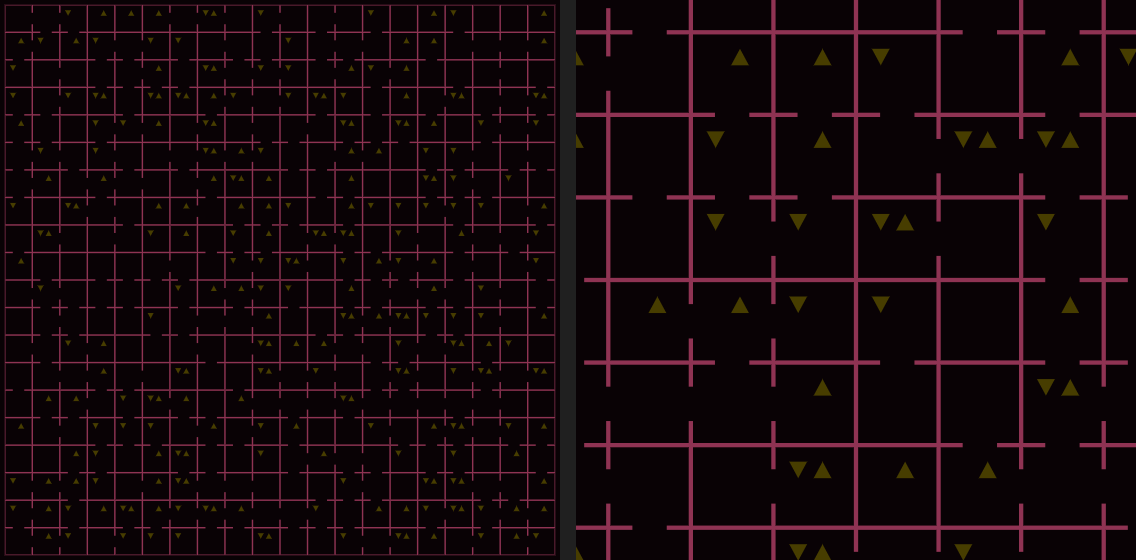
Left, the full canvas; right, a detail of the centre.
This pattern is drawn by a Shadertoy shader. Its source:

```glsl
// A square grid of rooms: thin walls, randomly opened by centred doorways,
// with small up and down triangles scattered in the rooms by a cell hash.
// Walls and triangles are distance functions measured in units of one room.

const float ROOMS = 20.0;          // rooms across and down
const float MARGIN = 0.0085;       // canvas edge to outer wall
const float WALL_HALF = 0.026;     // half the wall width, in rooms
const float DOOR_HALF = 0.208;     // half the doorway width, in rooms
const float DOOR_CHANCE = 0.41;
const float MARK_CHANCE = 0.34;
const vec2 MARK_HALF = vec2(0.108, 0.100);
const vec2 DOWN_POS = vec2(0.30, 0.70);
const vec2 UP_POS = vec2(0.595, 0.70);

const vec3 FLOOR_COLOR = vec3(0.035, 0.008, 0.018);
const vec3 WALL_COLOR = vec3(0.56, 0.20, 0.325);
const vec3 MARK_COLOR = vec3(0.28, 0.24, 0.0);

float hash(vec2 cell, float seed) {
    vec3 p = fract(vec3(cell, seed) * vec3(0.1031, 0.1030, 0.0973) + 0.137);
    p += dot(p, p.yzx + 33.33);
    return fract((p.x + p.y) * p.z);
}

// Coverage of a shape from its signed distance and the pixel size.
float fill(float dist, float pixel) {
    return clamp(0.5 - dist / pixel, 0.0, 1.0);
}

// Walls across the x axis of g; inner ones may have a doorway.
float wall(vec2 g, float seed, float pixel) {
    float line = floor(g.x + 0.5);
    float inner = step(0.5, line) * step(line, ROOMS - 0.5);
    float open = inner * step(hash(vec2(line, floor(g.y)), seed), DOOR_CHANCE);
    float door = fill(abs(fract(g.y) - 0.5) - DOOR_HALF, pixel);
    return fill(abs(g.x - line) - WALL_HALF, pixel) * (1.0 - open * door);
}

// Upright isosceles triangle centred on the origin.
float triangle(vec2 p) {
    vec2 normal = normalize(vec2(2.0 * MARK_HALF.y, MARK_HALF.x));
    float side = dot(vec2(abs(p.x), p.y - MARK_HALF.y), normal);
    return max(side, -p.y - MARK_HALF.y);
}

void mainImage(out vec4 fragColor, in vec2 fragCoord) {
    float size = min(iResolution.x, iResolution.y);
    vec2 uv = (fragCoord - 0.5 * iResolution.xy) / size + 0.5;
    float scale = ROOMS / (1.0 - 2.0 * MARGIN);
    vec2 g = (uv - MARGIN) * scale;
    float pixel = scale / size;
    vec2 room = floor(g);
    vec2 p = fract(g);

    // Triangles
    float up = fill(triangle(p - UP_POS), pixel)
             * step(hash(room, 11.0), MARK_CHANCE);
    float down = fill(triangle((p - DOWN_POS) * vec2(1.0, -1.0)), pixel)
               * step(hash(room, 23.0), MARK_CHANCE);
    vec3 color = mix(FLOOR_COLOR, MARK_COLOR, max(up, down));

    // Walls in both directions
    float walls = max(wall(g, 37.0, pixel), wall(g.yx, 53.0, pixel));
    color = mix(color, WALL_COLOR, walls);

    // Clip to the grid, leaving the outer wall at half width
    vec2 edge = abs(g - 0.5 * ROOMS) - 0.5 * ROOMS;
    color = mix(FLOOR_COLOR, color, fill(max(edge.x, edge.y), pixel));
    fragColor = vec4(color, 1.0);
}
```
